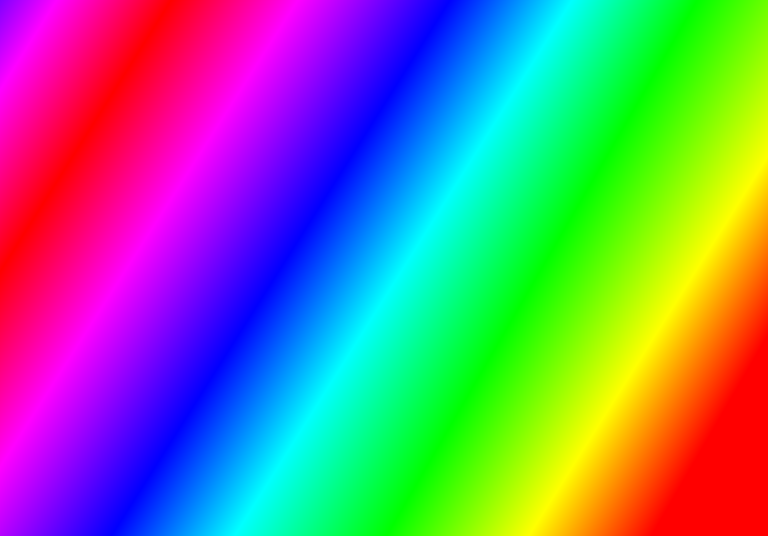
This background is drawn by a Shadertoy shader. Its source:

```glsl
// Slanted rainbow bands that blend through the hue wheel and turn back at red.

// Fully saturated colour; one unit of hue is a sixth of the wheel.
vec3 hueColor(float hue) {
    vec3 wheel = mod(hue + vec3(0.0, 4.0, 2.0), 6.0);
    return clamp(abs(wheel - 3.0) - 1.0, 0.0, 1.0);
}

void mainImage(out vec4 fragColor, in vec2 fragCoord) {
    // Canvas widths, measured from the upper left corner.
    vec2 p = vec2(fragCoord.x, iResolution.y - fragCoord.y) / iResolution.x;

    // Where each pure hue meets the top edge, and how far its line leans.
    float top[9] = float[](-0.074, 0.074, 0.223, 0.388, 0.586, 0.745, 0.908, 1.128, 1.253);
    float lean[9] = float[](0.63, 0.63, 0.63, 0.638, 0.632, 0.63, 0.58, 0.63, 0.58);

    // Count the bands crossed, with a linear blend inside each one.
    float band = 0.0;
    for (int i = 0; i < 8; i++) {
        float left = top[i] - lean[i] * p.y;
        float right = top[i + 1] - lean[i + 1] * p.y;
        band += clamp((p.x - left) / (right - left), 0.0, 1.0);
    }

    // Hue climbs to red at the second band, then falls around the wheel.
    fragColor = vec4(hueColor(6.0 - abs(band - 2.0)), 1.0);
}
```
